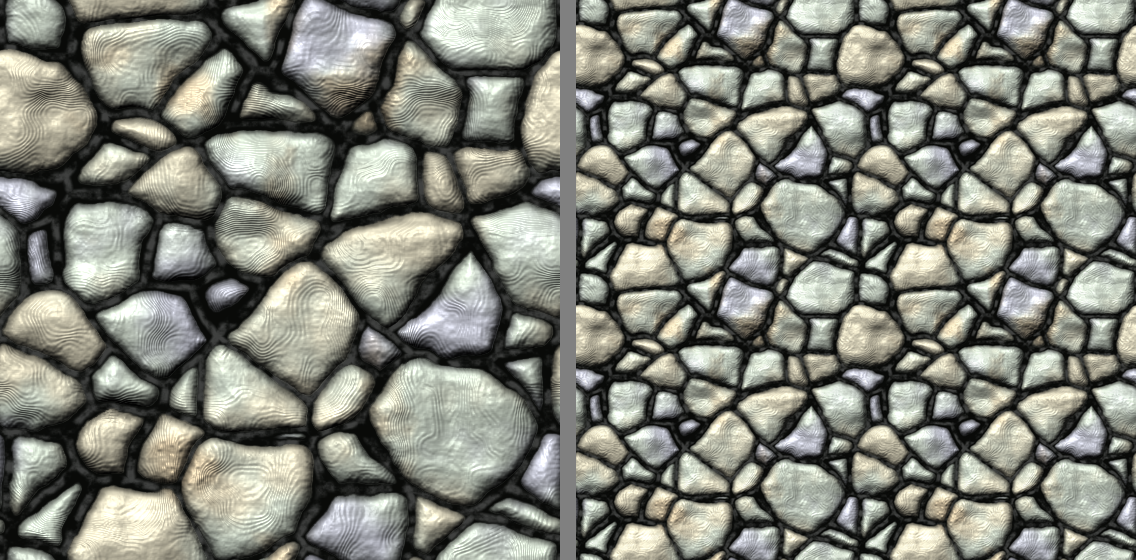
Left: one tile. Right: repeated 2 by 2.
A Shadertoy shader for this texture:

```glsl
const vec2 GRID = vec2(7.0, 8.0);          // stone sites per tile
const float SIZE_SPREAD = 1.1;             // how far big stones outgrow small ones
const float CORNER_ROUNDING = 0.045;
const float GAP_MIN = 0.02, GAP_MAX = 0.075;
const float PILLOW_HEIGHT = 0.021, PILLOW_WIDTH = 0.13;
const float BUMP_HEIGHT = 0.042, GRAIN_HEIGHT = 0.005;
const float RING_COUNT = 26.0, RING_HEIGHT = 0.00022;
const float SLOPE_STEP = 0.0013;
const vec3 LIGHT = vec3(-0.22, 0.52, 0.82);
const vec3 CREAM = vec3(1.05, 1.02, 0.90);
const vec3 SAGE = vec3(0.97, 1.02, 0.95);
const vec3 LAVENDER = vec3(0.97, 0.98, 1.04);
const vec3 RUST = vec3(0.97, 0.87, 0.71);
const vec3 HOLLOW = vec3(0.035, 0.04, 0.033);
const vec3 MORTAR = vec3(0.25, 0.255, 0.25);

float hash(vec2 p) {
    return fract(sin(dot(p, vec2(127.1, 311.7))) * 43758.5453);
}

// Value noise that wraps after a whole number of lattice cells
float noise(vec2 uv, vec2 freq, float seed) {
    vec2 p = uv * freq, i = floor(p), f = p - i;
    f = f * f * f * (f * (f * 6.0 - 15.0) + 10.0);
    vec2 a = mod(i, freq) + seed, b = mod(i + 1.0, freq) + seed;
    return mix(mix(hash(a), hash(vec2(b.x, a.y)), f.x),
               mix(hash(vec2(a.x, b.y)), hash(b), f.x), f.y);
}

float fbm(vec2 uv, vec2 freq, float seed) {
    float sum = 0.0, amp = 0.533;
    for (int i = 0; i < 4; i++) {
        sum += amp * noise(uv, freq, seed + float(i) * 17.0);
        freq *= 2.0;
        amp *= 0.5;
    }
    return sum;
}

// Site position in xy, weight in z
vec3 site(vec2 cell) {
    vec2 id = mod(cell, GRID);
    float size = hash(id + 71.3);
    vec2 jitter = vec2(hash(id + 3.1), hash(id + 39.7));
    return vec3(cell + 0.05 + 0.9 * jitter, SIZE_SPREAD * size * size);
}

// Weighted Voronoi: x = distance inside the stone, y = stone id, z = distance to joint centre
vec3 stones(vec2 uv) {
    vec2 warp = vec2(noise(uv, vec2(11.0), 5.0), noise(uv, vec2(11.0), 23.0)) - 0.5;
    vec2 fine = vec2(fbm(uv, vec2(30.0), 41.0), fbm(uv, vec2(30.0), 57.0)) - 0.5;
    vec2 p = (uv + 0.026 * warp + 0.011 * fine) * GRID;
    vec2 base = floor(p), home = base;
    vec3 own = vec3(0.0);
    float nearest = 1e5;
    for (int k = 0; k < 25; k++) {
        vec2 cell = base + vec2(k % 5 - 2, k / 5 - 2);
        vec3 s = site(cell);
        float power = dot(p - s.xy, p - s.xy) - s.z;
        if (power < nearest) { nearest = power; own = s; home = cell; }
    }
    float sum = 0.0, joint = 1e5;
    for (int k = 0; k < 25; k++) {
        vec2 cell = base + vec2(k % 5 - 2, k / 5 - 2);
        if (cell == home) continue;
        vec3 s = site(cell);
        float power = dot(p - s.xy, p - s.xy) - s.z;
        float d = 0.5 * (power - nearest) / max(length(s.xy - own.xy), 0.05);
        sum += exp(-d / CORNER_ROUNDING);
        joint = min(joint, d);
    }
    float id = hash(mod(home, GRID) + 11.9);
    float opening = smoothstep(0.5, 0.85, noise(uv, vec2(9.0), 83.0));
    float gap = mix(GAP_MIN, GAP_MAX, id) + 0.06 * opening;
    return vec3(-CORNER_ROUNDING * log(max(sum, 1e-20)) - gap, id, joint);
}

float rustMask(vec2 uv) {
    return smoothstep(0.57, 0.77, fbm(uv, vec2(6.0), 131.0));
}

float height(vec2 uv, float inside) {
    float pillow = 1.0 - exp(-max(inside, 0.0) / PILLOW_WIDTH);
    float bump = 0.8 * noise(uv, vec2(9.0), 7.0) + 0.2 * noise(uv, vec2(21.0), 29.0);
    float rings = sin(6.2832 * RING_COUNT * (bump + 0.06 * noise(uv, vec2(34.0), 61.0)));
    float pits = noise(uv, vec2(130.0), 47.0) * rustMask(uv);
    return PILLOW_HEIGHT * pillow + BUMP_HEIGHT * bump + RING_HEIGHT * rings
         + GRAIN_HEIGHT * fbm(uv, vec2(26.0), 95.0) + 0.0022 * pits;
}

void mainImage(out vec4 fragColor, in vec2 fragCoord) {
    vec2 uv = fragCoord / iResolution.xy;
    vec2 dx = vec2(SLOPE_STEP, 0.0), dy = dx.yx;
    vec3 stone = stones(uv);
    float inside = stone.x;

    // Surface slope and light
    float h = height(uv, inside);
    vec2 slope = vec2(height(uv + dx, stones(uv + dx).x) - h,
                      height(uv + dy, stones(uv + dy).x) - h) / SLOPE_STEP;
    vec3 normal = normalize(vec3(-slope, 1.0));
    vec3 light = normalize(LIGHT);
    float diffuse = max(dot(normal, light), 0.0);
    float gloss = pow(max(dot(normal, normalize(light + vec3(0.0, 0.0, 1.0))), 0.0), 45.0);

    // Stone colour: pastel tints, level streaks and rusty patches
    float hue = 0.5 * stone.y + 0.9 * fbm(uv, vec2(5.0), 151.0) - 0.2;
    vec3 tint = mix(CREAM, SAGE, smoothstep(0.2, 0.5, hue));
    tint = mix(tint, LAVENDER, smoothstep(0.5, 0.8, hue));
    tint = mix(tint, RUST, 0.75 * rustMask(uv));
    float streak = fbm(uv + 0.012 * noise(uv, vec2(8.0), 19.0), vec2(9.0, 56.0), 171.0) - 0.5;
    float mottle = fbm(uv, vec2(14.0), 191.0) - 0.5;
    float tone = 0.87 * diffuse + 0.02 + 0.2 * gloss;
    tone *= 1.0 + 0.36 * streak + 0.25 * mottle;
    tone *= mix(0.5, 1.0, smoothstep(-0.01, 0.11, inside));
    vec3 stoneColor = tint * tone;

    // Joints: rough mortar along the centre, black hollows elsewhere
    float rough = smoothstep(0.3, 0.75, fbm(uv, vec2(48.0), 211.0));
    float seam = 1.0 - smoothstep(0.02, 0.075, stone.z);
    vec3 jointColor = mix(HOLLOW, MORTAR, seam * rough);

    float blur = 0.008 + 0.7 * GRID.y / iResolution.y;
    vec3 color = mix(jointColor, stoneColor, smoothstep(-blur, blur, inside));
    fragColor = vec4(clamp(color, 0.0, 1.0), 1.0);
}
```
